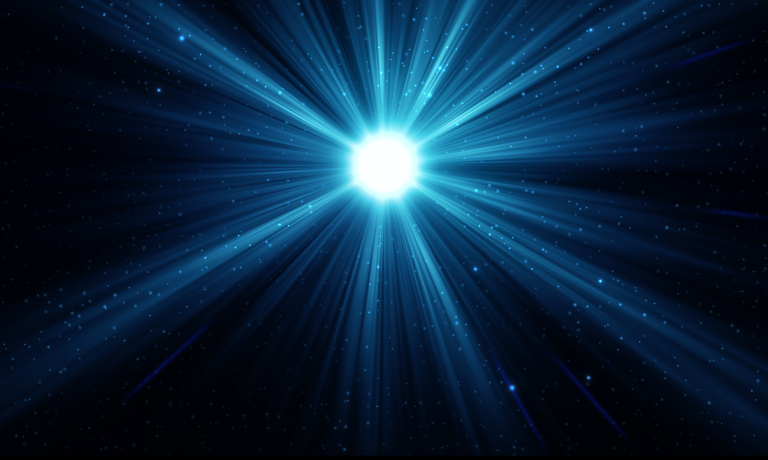
A Shadertoy shader for this background:

```glsl
// A white-cyan starburst in dark space, with streaked light beams and blue sparkles.

float hash(vec2 p) {
    return fract(sin(dot(p, vec2(127.1, 311.7))) * 43758.5453);
}

// Value noise around the circle: x is in turns and wraps after "cells" cells.
float streakNoise(float turns, float radius, float cells) {
    vec2 p = vec2(turns * cells, radius);
    vec2 i = floor(p);
    vec2 f = smoothstep(0.0, 1.0, p - i);
    float x0 = mod(i.x, cells) + cells;
    float x1 = mod(i.x + 1.0, cells) + cells;
    return mix(mix(hash(vec2(x0, i.y)), hash(vec2(x1, i.y)), f.x),
               mix(hash(vec2(x0, i.y + 1.0)), hash(vec2(x1, i.y + 1.0)), f.x), f.y);
}

float angleGap(float a, float b) {
    return abs(mod(a - b + 180.0, 360.0) - 180.0);
}

// Colour ramp from space black through blue and cyan to white.
vec3 lightColour(float level) {
    vec3 ramp[6] = vec3[6](
        vec3(0.0, 0.004, 0.02), vec3(0.015, 0.09, 0.20), vec3(0.04, 0.25, 0.42),
        vec3(0.12, 0.49, 0.66), vec3(0.29, 0.79, 0.87), vec3(0.84, 0.97, 0.98));
    vec3 colour = ramp[0];
    for (int i = 1; i < 6; i++)
        colour = mix(colour, ramp[i], clamp(level * 5.0 - float(i - 1), 0.0, 1.0));
    return mix(colour, vec3(1.0), smoothstep(1.0, 1.2, level));
}

// Broad beams: direction in degrees, angular width, strength.
float beams(float angle, float r) {
    vec3 beam[15] = vec3[15](
        vec3(31, 8, 0.45), vec3(45, 8, 0.28), vec3(62, 9, 0.36), vec3(78, 8, 0.28),
        vec3(94, 7, 0.32), vec3(119, 7, 0.27), vec3(148, 7, 0.44), vec3(166, 8, 0.20),
        vec3(190, 7, 0.17), vec3(209, 7, 0.40), vec3(265, 9, 0.28), vec3(293, 10, 0.25),
        vec3(328, 7, 0.45), vec3(346, 7, 0.32), vec3(10, 9, 0.29));
    float sum = 0.0;
    for (int i = 0; i < 15; i++) {
        float gap = angleGap(angle, beam[i].x) / beam[i].y;
        float reach = mix(3.4, 1.1, smoothstep(0.2, 0.42, beam[i].z));
        sum += beam[i].z * exp(-gap * gap - r * r * reach);
    }
    return sum * smoothstep(0.02, 0.2, r);
}

// Thin blue trails far out: direction in degrees, start and end radius.
float trails(float angle, float r) {
    vec3 trail[6] = vec3[6](
        vec3(222, 0.47, 0.80), vec3(311.6, 0.52, 0.84), vec3(299.6, 0.44, 0.74),
        vec3(352.2, 0.67, 0.88), vec3(168, 0.76, 0.88), vec3(19, 0.62, 0.88));
    float sum = 0.0;
    for (int i = 0; i < 6; i++) {
        float offset = radians(angleGap(angle, trail[i].x)) * r / 0.005;
        float along = smoothstep(trail[i].y, trail[i].y + 0.1, r)
                    * (1.0 - smoothstep(trail[i].z - 0.12, trail[i].z, r));
        sum += exp(-offset * offset) * along;
    }
    return sum;
}

// Scattered dots, one per occupied grid cell.
float starLayer(vec2 p, float cellSize, float density, float seed) {
    vec2 id = floor(p / cellSize) + seed;
    vec2 spot = 0.2 + 0.6 * vec2(hash(id + 3.1), hash(id + 8.7));
    float d = length(fract(p / cellSize) - spot) * cellSize;
    float size = mix(0.0017, 0.0034, pow(hash(id + 5.3), 3.0));
    float glow = exp(-d * d / (size * size));
    return glow * step(hash(id), density) * (0.35 + 0.65 * hash(id + 1.9));
}

// A few larger sparkles with a soft halo.
float sparkles(vec2 p) {
    vec2 spot[9] = vec2[9](
        vec2(0.277, -0.483), vec2(-0.441, 0.277), vec2(0.098, 0.153),
        vec2(0.12, 0.212), vec2(0.197, -0.225), vec2(0.469, -0.251),
        vec2(0.448, 0.295), vec2(-0.491, 0.164), vec2(0.443, -0.461));
    float sum = 0.0;
    for (int i = 0; i < 9; i++) {
        float d = length(p - spot[i]) / (i < 2 ? 1.4 : 0.9);
        sum += exp(-d * d / 0.000012) + 0.3 * exp(-d / 0.006);
    }
    return sum;
}

void mainImage(out vec4 fragColor, in vec2 fragCoord) {
    vec2 uv = fragCoord / iResolution.xy;
    vec2 p = (fragCoord - vec2(0.501, 0.64) * iResolution.xy) / iResolution.y;
    float r = length(p);
    float turns = atan(p.y, p.x) / 6.2831853;
    float angle = turns * 360.0;

    // Fine radial streaks, fading in away from the core.
    float streak = 0.35 * streakNoise(turns, r * 2.0, 80.0)
                 + 0.35 * streakNoise(turns, r * 3.0 + 7.0, 190.0)
                 + 0.30 * streakNoise(turns, r * 4.0 + 15.0, 400.0);
    float contrast = mix(1.0, 0.3 + 1.35 * streak, smoothstep(0.06, 0.26, r));

    // Core glow and beams share one brightness scale; faint light sinks to black.
    float core = 0.8 * exp(-r * 4.2) + 0.85 * exp(-r * r * 170.0);
    float rays = beams(angle, r);
    float level = (core + rays) * contrast;
    vec3 colour = lightColour(level * smoothstep(-0.04, 0.24, level));
    colour += vec3(-0.02, 0.05, 0.03) * exp(-r * r * 14.0) * smoothstep(-0.3, 0.2, p.x + p.y);
    colour += vec3(0.0, 0.005, 0.06) * streak * exp(-p.y * p.y * 12.0) * exp(-r * 1.5);
    colour += vec3(0.01, 0.03, 0.22) * trails(angle, r);

    // Dust is denser where light falls.
    float dust = starLayer(p, 0.024, 0.28, 11.0) + starLayer(p + 0.37, 0.043, 0.45, 47.0);
    colour += vec3(0.22, 0.6, 0.85) * dust * (0.22 + 2.2 * rays) * smoothstep(0.08, 0.2, r);
    colour += vec3(0.2, 0.55, 0.9) * sparkles(p);

    // Black strip along the lower edge.
    colour *= smoothstep(0.007, 0.012, uv.y);
    fragColor = vec4(clamp(colour, 0.0, 1.0), 1.0);
}
```
